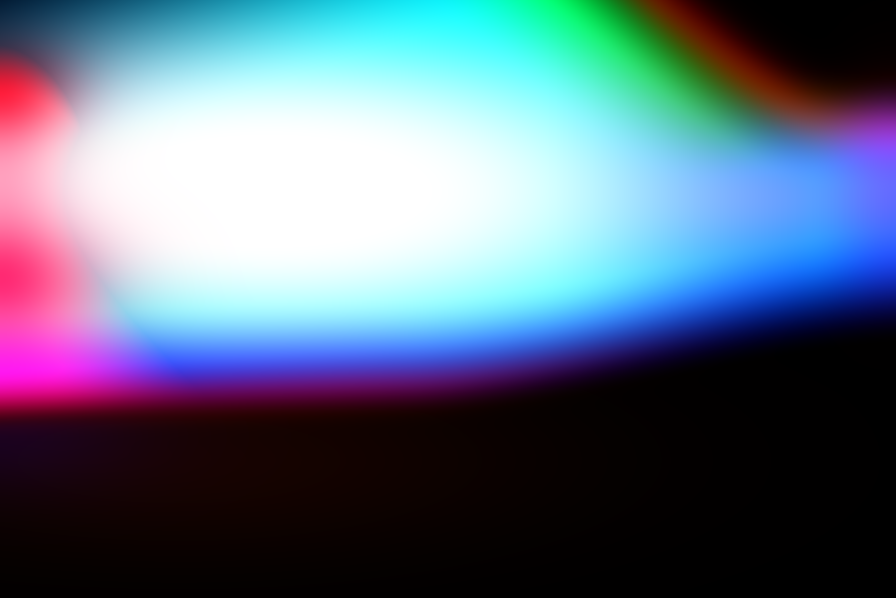
Reproduce this background procedurally as a WebGL 2 fragment shader.

```glsl
#version 300 es
precision highp float;
uniform vec2 u_resolution;
out vec4 fragColor;

// Soft step centred on zero, with half-width w
float soft(float w, float d) { return smoothstep(-w, w, d); }

// Gaussian spot with a separate radius on each axis
float spot(vec2 p, vec2 center, vec2 radius) {
  vec2 q = (p - center) / radius;
  return exp(-dot(q, q));
}

// Upper right border: a slope that levels off, as depth below the top
float upperEdge(float x) {
  float slope = 1.25 * (x - 0.684);
  float level = 0.225;
  return 0.5 * (slope + level - sqrt((slope - level) * (slope - level) + 0.004));
}

// Lower border of the light, as depth below the top
float lowerEdge(float x) {
  return 0.662 - 0.06 * x - 0.11 * smoothstep(0.45, 1.05, x);
}

void main() {
  vec2 p = gl_FragCoord.xy / u_resolution;
  p.y = 1.0 - p.y;
  float below = p.y - lowerEdge(p.x);
  float rightEnd = smoothstep(0.9, 1.0, p.x);

  // Pink spots cut into green and blue at the left side
  float upperPink = spot(p, vec2(0.0, 0.14), vec2(0.085, 0.09));
  float lowerPink = spot(p, vec2(0.0, 0.47), vec2(0.11, 0.10));
  float violet = spot(p, vec2(0.0, 0.62), vec2(0.14, 0.08));
  float sidePink = spot(p, vec2(0.0, 0.30), vec2(0.07, 0.14));

  // Green and blue share a slanted shade in the upper left corner
  float corner = p.y + 0.5 * p.x;
  float green = smoothstep(-0.08, 0.30, corner);
  green *= soft(0.10, p.y - upperEdge(p.x));
  green *= soft(0.085, -below - 0.065 + 0.03 * p.x);
  green *= 1.0 - 0.38 * smoothstep(0.6, 0.9, p.x) - 0.2 * rightEnd;
  green *= max(0.0, 1.0 - 0.75 * upperPink - 0.75 * lowerPink - 0.6 * violet - 0.3 * sidePink);

  float blueWidth = mix(0.16, 0.07, smoothstep(0.65, 0.9, p.x));
  float blue = smoothstep(-0.12, 0.28, corner);
  blue *= soft(blueWidth, p.y - upperEdge(p.x + 0.08) + 0.03 * rightEnd);
  blue *= soft(mix(0.045, 0.08, p.x), -below);
  blue *= 1.0 - 0.65 * upperPink - 0.5 * lowerPink - 0.2 * sidePink;

  // Red: a broad oval, a left glow and a faint right glow
  float oval = length((p - vec2(0.30, 0.32)) / vec2(0.48, 0.25));
  float red = 1.0 - smoothstep(0.35, 1.5, oval);
  float leftGlow = soft(0.06, p.y - 0.1 - 8.0 * p.x * p.x);
  leftGlow *= 1.0 - smoothstep(0.05, 0.25, p.x);
  red = max(red, leftGlow) * soft(0.05, -below);
  red += 0.24 * spot(p, vec2(0.9, 0.33), vec2(0.15, 0.09));
  red += 0.22 * rightEnd * spot(p, vec2(1.0, 0.30), vec2(0.2, 0.14));

  // Thin red rims outside both borders
  float upperRim = (p.y - upperEdge(p.x - 0.045)) / 0.055;
  red += 0.38 * exp(-upperRim * upperRim) * smoothstep(0.62, 0.74, p.x);
  float lowerRim = (below - 0.008) / 0.035;
  red += 0.36 * exp(-lowerRim * lowerRim) * (1.0 - smoothstep(0.35, 0.9, p.x));

  // Dim brown and violet haze under the light
  vec3 haze = vec3(0.09, 0.012, 0.0) * spot(p, vec2(0.2, 0.77), vec2(0.4, 0.16));
  haze += vec3(0.03, 0.0, 0.12) * spot(p, vec2(0.0, 0.73), vec2(0.16, 0.09));
  haze *= smoothstep(0.0, 0.06, below);

  fragColor = vec4(clamp(vec3(red, green, blue) + haze, 0.0, 1.0), 1.0);
}
```
